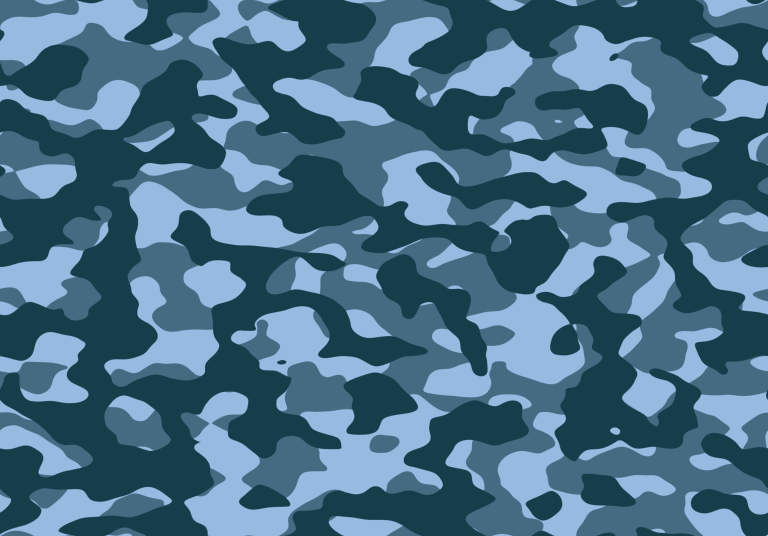
A WebGL 2 fragment shader for this pattern:

```glsl
#version 300 es
precision highp float;
// Seamless camouflage: slate and deep teal blobs layered over pale blue.

uniform vec2 u_resolution;
out vec4 fragColor;

const vec3 PALE_BLUE = vec3(0.59, 0.73, 0.88);
const vec3 SLATE = vec3(0.27, 0.42, 0.51);
const vec3 DEEP_TEAL = vec3(0.085, 0.238, 0.29);
const float TAU = 6.2831853;

// Integer hash of a lattice cell, giving a value in 0..1
float hash(vec2 cell, float seed) {
    uvec3 k = uvec3(cell, seed) * uvec3(1597u, 3571u, 7919u);
    uint h = k.x ^ (k.y << 8) ^ (k.z << 16);
    h = (h ^ (h >> 16)) * 73244475u;
    h = (h ^ (h >> 15)) * 73244475u;
    h ^= h >> 16;
    return float(h >> 8) / 16777216.0;
}

// Slope contribution of one lattice corner; the lattice wraps at the period
float corner(vec2 cell, vec2 offset, vec2 period, float seed) {
    float angle = TAU * hash(mod(cell, period), seed);
    return dot(vec2(cos(angle), sin(angle)), offset);
}

// Gradient noise that repeats over the unit square
float tileNoise(vec2 uv, vec2 period, float seed) {
    vec2 p = uv * period;
    vec2 cell = floor(p);
    vec2 f = p - cell;
    vec2 s = f * f * f * (f * (f * 6.0 - 15.0) + 10.0);
    vec2 e = vec2(1.0, 0.0);
    float bottom = mix(corner(cell, f, period, seed),
                       corner(cell + e.xy, f - e.xy, period, seed), s.x);
    float top = mix(corner(cell + e.yx, f - e.yx, period, seed),
                    corner(cell + e.xx, f - e.xx, period, seed), s.x);
    return mix(bottom, top, s.y);
}

// Bends the coordinates gently so that blobs curl without folding to spikes
vec2 warp(vec2 uv, vec2 period, float amount, float seed) {
    vec2 bend = vec2(tileNoise(uv, period, seed),
                     tileNoise(uv, period, seed + 1.0));
    return uv + amount * bend / period;
}

// Broad blobs plus a finer octave for lobes and small islands
float blobField(vec2 uv, vec2 period, float detail, float seed) {
    vec2 q = warp(uv, period, 0.4, seed);
    float broad = tileNoise(q, period, seed + 2.0);
    float fine = tileNoise(uv, period * 2.0, seed + 3.0);
    return broad + detail * fine;
}

// Smooth-edged coverage of the area where the field exceeds a level
float coverage(float field, float level) {
    float slope = length(vec2(dFdx(field), dFdy(field)));
    float width = max(slope * 0.75, 0.0001);
    return smoothstep(-width, width, field - level);
}

void main() {
    vec2 uv = gl_FragCoord.xy / u_resolution;

    // Two independent layers of blobs, wider than tall
    float slateField = blobField(uv, vec2(12.0, 13.0), 0.3, 11.0);
    float tealField = blobField(uv, vec2(11.0, 12.0), 0.34, 31.0);

    vec3 color = mix(PALE_BLUE, SLATE, coverage(slateField, 0.01));
    color = mix(color, DEEP_TEAL, coverage(tealField, 0.042));
    fragColor = vec4(color, 1.0);
}
```
